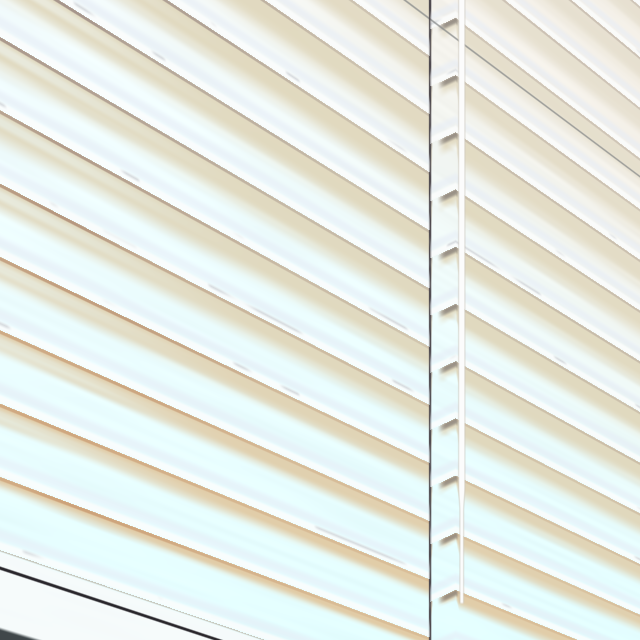
A WebGL 1 fragment shader for this pattern:

```glsl
precision highp float;
uniform vec2 u_resolution;

const float CORD_X = 0.672;
const float WAND_X = 0.7215;
const float FOLD_X = 0.712;

float hash(vec2 p) {
  vec3 q = fract(vec3(p.xyx) * 0.1031);
  q += dot(q, q.yzx + 33.33);
  return fract((q.x + q.y) * q.z);
}

float noise(vec2 p) {
  vec2 i = floor(p);
  vec2 f = fract(p);
  f = f * f * (3.0 - 2.0 * f);
  return mix(mix(hash(i), hash(i + vec2(1.0, 0.0)), f.x),
             mix(hash(i + vec2(0.0, 1.0)), hash(i + vec2(1.0, 1.0)), f.x), f.y);
}

// Coverage of a line of the given half width, softened by blur.
float stroke(float dist, float halfWidth, float blur) {
  return 1.0 - smoothstep(halfWidth - blur, halfWidth + blur, abs(dist));
}

// Slat edges fan out to the left, as seen in perspective.
float slatSpacing(float x) {
  return 0.1146 - 0.0354 * x;
}

float slatCoord(vec2 p) {
  return (p.y - 0.255 + 0.3737 * p.x) / slatSpacing(p.x);
}

vec3 paleSurface(vec2 p, float grain) {
  float warmth = smoothstep(1.0, 1.85, p.x + p.y);
  vec3 cool = mix(vec3(0.89, 0.995, 1.0), vec3(0.955, 0.99, 0.995), p.y);
  return mix(cool, vec3(0.96, 0.945, 0.915), warmth) + 0.025 * (grain - 0.5);
}

// below: depth under the slat edge, from 0 to 1 of the spacing.
vec3 shadeSlat(vec3 color, vec2 p, float index, float below, float grain, float blur) {
  float height = clamp(index / 10.0, 0.0, 1.0);
  float leftSide = 1.0 - smoothstep(0.0, 0.42, p.x);
  float inFold = smoothstep(CORD_X, CORD_X + 0.005, p.x)
               * (1.0 - smoothstep(FOLD_X, FOLD_X + 0.006, p.x));
  float visible = mix(1.0, smoothstep(0.682, 0.698, p.x), inFold);

  // Reflected light above the next edge
  color = mix(color, vec3(0.90, 0.925, 0.965), 0.55 * stroke(below - 0.79, 0.07, 0.06));
  color = mix(color, vec3(0.985, 0.99, 0.99), 0.85 * stroke(below - 0.94, 0.055, 0.03));

  // Warm underside, wider and softer on the upper slats
  float width = mix(0.19, 0.60, sqrt(height)) * mix(1.0, 0.45, inFold);
  width *= 0.92 + 0.16 * hash(vec2(index + 7.0, 3.0));
  float shade = 1.0 - smoothstep(width * 0.4, width + 0.06, below + 0.04 * (grain - 0.5));
  shade *= smoothstep(-blur, blur, below) * visible;
  shade *= 1.0 - 0.45 * leftSide * stroke(below - 0.16, 0.07, 0.05);
  vec3 beige = mix(vec3(0.88, 0.78, 0.62), vec3(0.875, 0.84, 0.73), smoothstep(0.0, 0.5, height));
  beige = mix(beige, vec3(0.90, 0.875, 0.81), smoothstep(1.3, 1.9, p.x + p.y));
  color = mix(color, beige, shade * 0.92);

  // Thin edge, darkest toward the left
  float edge = stroke(below - 0.025, 0.025, blur) * visible;
  vec3 edgeColor = mix(vec3(0.80, 0.63, 0.47), vec3(0.62, 0.55, 0.52), smoothstep(0.1, 0.7, height));
  float edgeStrength = mix(0.35, 0.9, 1.0 - smoothstep(0.1, 0.65, p.x));
  edgeStrength *= 0.8 + 0.3 * noise(vec2(p.x * 9.0, index * 5.0));
  color = mix(color, edgeColor, edge * edgeStrength);

  // Bent slat tip between the cords
  float tip = inFold * visible * stroke(below - 0.05, 0.05, 0.04);
  color = mix(color, vec3(0.53, 0.50, 0.47), 0.75 * tip);

  // Sparse grey scuffs just above an edge
  float scuff = smoothstep(0.79, 0.94, noise(vec2(p.x * 24.0, index * 13.0)));
  return mix(color, vec3(0.70, 0.72, 0.75), 0.5 * scuff * stroke(below - 0.91, 0.02, 0.03));
}

vec3 shadeRail(vec3 color, float row, float blur) {
  color = mix(color, vec3(0.98), smoothstep(0.98, 1.06, -row) * 0.8);
  color = mix(color, vec3(0.75, 0.73, 0.68), 0.8 * stroke(row + 1.0, 0.018, blur));
  color = mix(color, vec3(0.16, 0.15, 0.17), stroke(row + 1.245, 0.022, blur));
  return mix(color, vec3(0.25, 0.28, 0.29), smoothstep(2.04, 2.10, -row));
}

vec3 drawCords(vec3 color, vec2 p, float below, float pixel) {
  float worn = 0.55 + 0.45 * (1.0 - smoothstep(0.65, 0.85, below));
  worn *= 0.85 + 0.15 * noise(vec2(4.0, p.y * 90.0));
  color = mix(color, vec3(0.30, 0.28, 0.30), worn * stroke(p.x - CORD_X, 0.0019, pixel * 0.7));

  float hanging = smoothstep(0.055, 0.06, p.y);
  float halfWidth = mix(0.0022, 0.0042, smoothstep(0.20, 0.24, p.y));
  color = mix(color, vec3(0.79, 0.77, 0.73),
              0.65 * hanging * stroke(p.x - WAND_X, halfWidth + 0.0015, pixel));
  return mix(color, vec3(0.99), hanging * stroke(p.x - WAND_X, halfWidth, pixel));
}

void main() {
  vec2 p = gl_FragCoord.xy / u_resolution;
  float pixel = 1.0 / min(u_resolution.x, u_resolution.y);
  float blur = pixel / slatSpacing(p.x);
  float row = slatCoord(p);
  float grain = noise(vec2(p.x * 7.0, row * 11.0));

  // Slat ends bend downward between the two cords
  float bend = step(CORD_X, p.x) * max(FOLD_X - p.x, 0.0);
  float foldedRow = row + bend * (0.85 + 0.0354 * row) / slatSpacing(p.x);
  float index = ceil(foldedRow);
  float below = index - foldedRow;

  vec3 color = paleSurface(p, grain);
  if (index >= 0.0) color = shadeSlat(color, p, index, below, grain, blur);
  else color = shadeRail(color, row, blur);

  // Narrow grey gap near the top
  float gap = stroke(row - 10.64, 0.018, blur) * smoothstep(0.58, 0.63, p.x);
  color = mix(color, vec3(0.52, 0.53, 0.53), 0.75 * gap);
  gl_FragColor = vec4(clamp(drawCords(color, p, below, pixel), 0.0, 1.0), 1.0);
}
```
